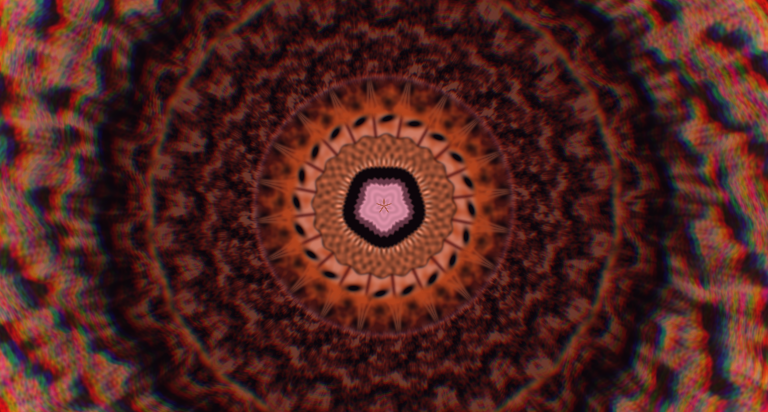
This background is drawn by a WebGL 1 fragment shader. Its source:

```glsl
precision highp float;
uniform vec2 u_resolution;

const float TAU = 6.2831853;
const float SECTORS = 20.0;
const float ROTATION = -0.04;
const float FRINGE = 0.022;
const float TWIST = 14.0;
const float DASH_RADIUS = 0.212;
const float HALO_RADIUS = 0.565;
const float SHADOW_RADIUS = 0.675;

const vec3 PINK = vec3(0.87, 0.56, 0.65);
const vec3 MAUVE = vec3(0.40, 0.21, 0.27);
const vec3 INK = vec3(0.05, 0.02, 0.04);
const vec3 TAN = vec3(0.64, 0.32, 0.21);
const vec3 PALE = vec3(0.80, 0.47, 0.38);
const vec3 ORANGE = vec3(0.70, 0.26, 0.11);
const vec3 MAROON = vec3(0.37, 0.10, 0.09);
const vec3 UMBER = vec3(0.44, 0.25, 0.20);
const vec3 SALMON = vec3(0.69, 0.38, 0.31);

vec2 gradient(vec2 cell) {
  float h = fract(sin(dot(cell, vec2(127.1, 311.7))) * 43758.5);
  return vec2(cos(TAU * h), sin(TAU * h));
}

float noise(vec2 p) {
  vec2 i = floor(p), f = fract(p);
  vec2 u = f * f * f * (f * (f * 6.0 - 15.0) + 10.0);
  vec2 e = vec2(0.0, 1.0);
  float low = mix(dot(gradient(i), f), dot(gradient(i + e.yx), f - e.yx), u.x);
  float high = mix(dot(gradient(i + e), f - e), dot(gradient(i + 1.0), f - 1.0), u.x);
  return mix(low, high, u.y);
}

float bump(float x, float width) {
  x /= width;
  return exp(-x * x);
}

// Pentagonal eye: star, pink core, scalloped rim and dark ring
vec3 eye(float r, float a) {
  float corner = cos(5.0 * (a + TAU / 4.0));
  float scallop = cos(30.0 * a);
  float core = 0.056 + 0.006 * corner + 0.0015 * scallop;
  float rim = 0.070 + 0.004 * corner + 0.002 * scallop;
  vec3 col = PINK * (0.95 + 0.05 * cos((r - 0.006 * corner) * 350.0));
  float arm = 0.004 + 0.016 * pow(0.5 - 0.5 * corner, 5.0);
  col = mix(col, TAN, 0.75 * (1.0 - smoothstep(arm - 0.004, arm + 0.002, r)));
  col = mix(col, MAUVE, smoothstep(core - 0.005, core + 0.005, r));
  return mix(col, INK, smoothstep(rim - 0.004, rim + 0.004, r));
}

// Spotted tan ring, pale tiles and the orange petals around the eye
vec3 rosette(vec2 p, float r, float a) {
  float c = fract((a - ROTATION) / TAU * SECTORS + 0.5) - 0.5;
  float x = c * TAU / SECTORS * r;
  float seam = (0.5 - abs(c)) * TAU / SECTORS * r;
  float mottling = noise(p * 75.0);
  float patches = noise(p * 38.0);

  float spots = cos(2.0 * SECTORS * a) * sin(r * 190.0);
  vec3 col = TAN * (0.9 + 0.18 * spots + 0.3 * mottling);
  col += 0.10 * bump(r - 0.108, 0.010) * (1.0 + cos(60.0 * a));

  float tileEdge = 0.171 + 0.004 * cos(SECTORS * (a - ROTATION));
  vec3 tile = mix(PALE, ORANGE, clamp(0.25 + 1.2 * patches, 0.0, 1.0));
  tile = mix(tile, MAROON, 0.8 * bump(seam, 0.005));
  col = mix(col, tile, smoothstep(tileEdge - 0.004, tileEdge + 0.004, r));
  col *= 1.0 - 0.3 * bump(r - tileEdge, 0.004);

  // Petals darken outward between curved ribs
  float fade = smoothstep(0.225, 0.305, r);
  vec3 cell = mix(ORANGE, MAROON * 0.75, clamp(fade + 0.7 * patches + 0.4 * mottling, 0.0, 1.0));
  cell = mix(cell, INK, 0.75 * bump(x, 0.016) * bump(r - 0.250, 0.014));
  cell = mix(cell, INK, 0.85 * bump(seam - 0.010, 0.012) * bump(r - 0.290, 0.018));
  float arch = abs(x) - 0.15 * sqrt(max(r - 0.215, 0.0));
  float rib = max(bump(seam, 0.004), bump(arch, 0.004));
  cell = mix(cell, mix(ORANGE, UMBER, fade), 0.65 * rib);
  col = mix(col, cell, smoothstep(0.212, 0.235, r + 0.15 * abs(x)));
  float dash = bump(x, 0.019) * bump(r - DASH_RADIUS + 0.3 * x, 0.009);
  return mix(col, INK, min(1.3 * dash, 1.0));
}

// Rippled red bands, bright halo, shadow ring and streaked outer field
vec3 ripples(vec2 p, float r, float a) {
  float swell = 0.014 * sin(SECTORS * a + TWIST * r) * smoothstep(0.25, 0.7, r);
  float w = r + swell + 0.028 * noise(p * 7.0) * smoothstep(0.3, 0.8, r);
  float fold = abs(fract((a - ROTATION) / TAU * SECTORS + 0.8 * r) - 0.5);
  float grain = noise(vec2(fold * 6.0, w * 42.0));
  float fine = noise(vec2(fold * 20.0, w * 130.0));
  float cloud = noise(p * 17.0);
  float speck = noise(p * 85.0);

  float scallop = 0.5 + 0.5 * sin(w * 62.0 + 1.24 + 1.3 * cos(SECTORS * (a - ROTATION)));
  float light = 0.28 + 0.55 * scallop + 0.9 * grain + 0.45 * fine + 0.35 * speck;
  vec3 col = mix(INK, MAROON, clamp(light, 0.0, 1.0));
  col = mix(col, UMBER, 0.75 * smoothstep(0.6, 1.25, light + 0.5 * cloud));
  col += MAUVE * 0.35 * bump(r - 0.314, 0.006);
  float halo = bump(r + 0.35 * swell - HALO_RADIUS, 0.010);
  col = mix(col, TAN, halo * (0.6 + 0.5 * grain));
  col = mix(col, INK, 0.88 * bump(w - SHADOW_RADIUS, 0.042) * (0.9 - 0.7 * grain));

  float streak = 0.5 + 0.5 * sin(w * 150.0 + 5.0 * noise(p * 9.0));
  float glow = 0.48 + 0.32 * streak + 0.7 * grain + 0.5 * fine + 0.6 * cloud + 0.3 * speck;
  vec3 field = mix(MAROON * 0.75, SALMON, clamp(glow, 0.0, 1.1));
  float hollow = 0.5 + 0.5 * sin(SECTORS * a + 40.0 * r);
  field = mix(field, INK, 0.75 * smoothstep(0.55, 1.0, hollow - 0.9 * cloud - 0.5 * grain));
  field *= 0.88 + 0.32 * smoothstep(0.8, 1.05, r);
  return mix(col, field, smoothstep(0.70, 0.77, w + 0.05 * grain));
}

vec3 mandala(vec2 p) {
  float r = length(p);
  float a = atan(p.y, p.x + 1e-6);
  float ring = 0.098 + 0.004 * cos(5.0 * (a + TAU / 4.0)) + 0.001 * cos(60.0 * a);
  vec3 col = mix(eye(r, a), rosette(p, r, a), smoothstep(ring - 0.005, ring + 0.005, r));
  return mix(col, ripples(p, r, a), smoothstep(0.290, 0.325, r));
}

void main() {
  vec2 p = (gl_FragCoord.xy - 0.5 * u_resolution) / u_resolution.y;
  // Colour fringes widen away from the centre
  float spread = FRINGE * min(length(p), 1.0);
  vec3 col = vec3(mandala(p * (1.0 - spread)).r,
                  mandala(p).g,
                  mandala(p * (1.0 + spread)).b);
  gl_FragColor = vec4(clamp(col, 0.0, 1.0), 1.0);
}
```
